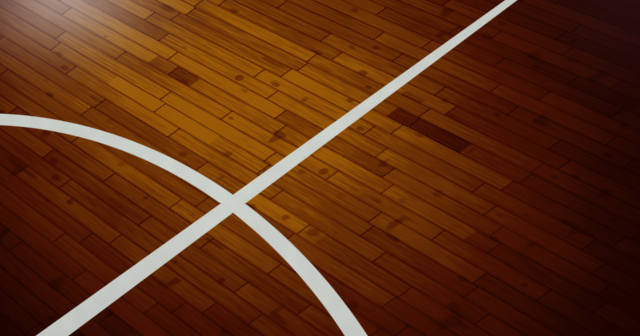
Write a Shadertoy shader that draws this texture.

```glsl
// Varnished hardwood court floor in perspective, with a straight and a curved white line.

// Floor perspective (units of canvas height)
const vec2 PLANK_VANISH = vec2(-3.09, 2.79);
const float HORIZON_SLOPE = 0.28;
const float PLANK_DENSITY = 58.0;
const float BOARD_LENGTH = 0.33;
const float SEAM_WIDTH = 0.045;

// Painted lines
const vec2 LINE_BOTTOM = vec2(0.154, 0.0);
const vec2 LINE_TOP = vec2(1.522, 1.0);
const vec2 ARC_CENTER = vec2(-0.05, -0.993);
const vec2 ARC_RADII = vec2(1.396, 1.639);
const float HALF_WIDTH_NEAR = 0.029;
const float HALF_WIDTH_FAR = 0.011;
const vec3 PAINT = vec3(0.79, 0.81, 0.79);

// Lighting
const vec2 LIGHT_CENTER = vec2(0.72, 0.72);
const vec2 LIGHT_AXIS = vec2(0.85, -0.53);
const vec2 LIGHT_SIZE = vec2(0.87, 0.67);
const vec2 GLARE_CENTER = vec2(0.19, 1.02);
const vec2 GLARE_SIZE = vec2(0.25, 0.17);
const vec3 GLARE = vec3(0.74, 0.67, 0.66);

float hash(vec2 p) {
    return fract(sin(dot(p, vec2(127.1, 311.7))) * 43758.5453);
}

float noise(vec2 p) {
    vec2 i = floor(p), f = fract(p);
    f = f * f * (3.0 - 2.0 * f);
    return mix(mix(hash(i), hash(i + vec2(1, 0)), f.x),
               mix(hash(i + vec2(0, 1)), hash(i + vec2(1, 1)), f.x), f.y);
}

// Signed distance to the straight line, positive to its lower right
float lineDistance(vec2 p) {
    vec2 d = normalize(LINE_TOP - LINE_BOTTOM);
    return dot(p - LINE_BOTTOM, vec2(d.y, -d.x));
}

float arcDistance(vec2 p) {
    vec2 q = (p - ARC_CENTER) / ARC_RADII;
    float r = length(q);
    return (r - 1.0) * r / length(q / ARC_RADII);
}

// x: distance along the boards, y: plank row counted in perspective
vec2 floorCoord(vec2 p) {
    float slope = (PLANK_VANISH.y - p.y) / (p.x - PLANK_VANISH.x);
    return vec2(lineDistance(p), -PLANK_DENSITY / (slope + HORIZON_SLOPE));
}

// One board singled out between two points near its ends
float accentBoard(vec2 f, vec2 a, vec2 b) {
    float row = floor(floorCoord(0.5 * (a + b)).y);
    float sameRow = 1.0 - step(0.5, abs(floor(f.y) - row));
    float s = lineDistance(a), e = lineDistance(b);
    return sameRow * smoothstep(s - 0.004, s + 0.004, f.x)
                   * (1.0 - smoothstep(e - 0.004, e + 0.004, f.x));
}

vec3 woodRamp(float v) {
    vec3 c = mix(vec3(0.085, 0.006, 0.0), vec3(0.27, 0.065, 0.01), smoothstep(0.0, 0.36, v));
    c = mix(c, vec3(0.41, 0.18, 0.018), smoothstep(0.3, 0.65, v));
    return mix(c, vec3(0.60, 0.35, 0.025), smoothstep(0.6, 1.08, v));
}

float lightAt(vec2 p) {
    vec2 d = p - LIGHT_CENTER;
    vec2 q = vec2(dot(d, LIGHT_AXIS), dot(d, vec2(-LIGHT_AXIS.y, LIGHT_AXIS.x))) / LIGHT_SIZE;
    return exp(-dot(q, q));
}

vec3 woodFloor(vec2 p, float px) {
    vec2 f = floorCoord(p);
    float rowBlur = fwidth(f.y);
    float row = floor(f.y);

    // Boards staggered within each row
    float along = f.x / BOARD_LENGTH + 7.0 * hash(vec2(row, 3.0));
    float tone = hash(vec2(row, floor(along)));
    float rowEdge = 0.5 - abs(fract(f.y) - 0.5);
    float endEdge = (0.5 - abs(fract(along) - 0.5)) * BOARD_LENGTH;
    float seam = 1.0 - smoothstep(SEAM_WIDTH - rowBlur * 0.4, SEAM_WIDTH + rowBlur, rowEdge);
    float joint = 1.0 - smoothstep(0.0008, 0.0012 + px, endEdge);

    // Long grain, blotches and occasional dark knots
    float grain = noise(vec2(f.x * 14.0 + tone * 40.0, f.y * 7.0)) - 0.5;
    float fine = noise(vec2(f.x * 45.0, f.y * 15.0 + tone * 9.0)) - 0.5;
    float blotch = noise(p * 9.0) - 0.5;
    float knot = smoothstep(0.83, 0.96, noise(vec2(f.x * 24.0, f.y * 1.3 + 17.0)));

    float shade = 0.80 + 0.38 * tone + 0.20 * grain + 0.15 * fine + 0.14 * blotch;
    shade += 0.24 * accentBoard(f, vec2(0.95, 0.55), vec2(1.405, 0.305));
    shade += 0.22 * accentBoard(f, vec2(0.76, 0.42), vec2(0.97, 0.30));
    shade += 0.18 * accentBoard(f, vec2(0.32, 0.75), vec2(0.62, 0.57));
    shade -= 0.45 * accentBoard(f, vec2(1.157, 0.66), vec2(1.381, 0.555));
    shade -= 0.30 * accentBoard(f, vec2(0.45, 0.82), vec2(0.58, 0.755));
    shade *= (1.0 - 0.30 * seam) * (1.0 - 0.35 * joint) * (1.0 - 0.3 * knot);

    // Window glare and a faint sheen in the far corner
    vec3 color = woodRamp(lightAt(p) * shade);
    vec2 g = (p - GLARE_CENTER) / GLARE_SIZE;
    color = mix(color, GLARE * (0.75 + 0.25 * shade), 0.78 * exp(-dot(g, g)));
    vec2 c = (p - vec2(1.9, 1.0)) / 0.22;
    return color + vec3(0.05, 0.035, 0.05) * exp(-dot(c, c));
}

void mainImage(out vec4 fragColor, in vec2 fragCoord) {
    vec2 p = fragCoord / iResolution.y;
    float px = 1.0 / iResolution.y;
    vec3 color = woodFloor(p, px);

    // Paint widens toward the viewer
    float halfWidth = mix(HALF_WIDTH_NEAR, HALF_WIDTH_FAR, p.y);
    float d = min(abs(lineDistance(p)), abs(arcDistance(p))) - halfWidth;
    float paint = 1.0 - smoothstep(-px, px, d);
    vec3 paintColor = PAINT * (0.95 + 0.06 * lightAt(p) + 0.03 * (noise(p * 30.0) - 0.5));
    fragColor = vec4(mix(color, paintColor, paint), 1.0);
}
```
